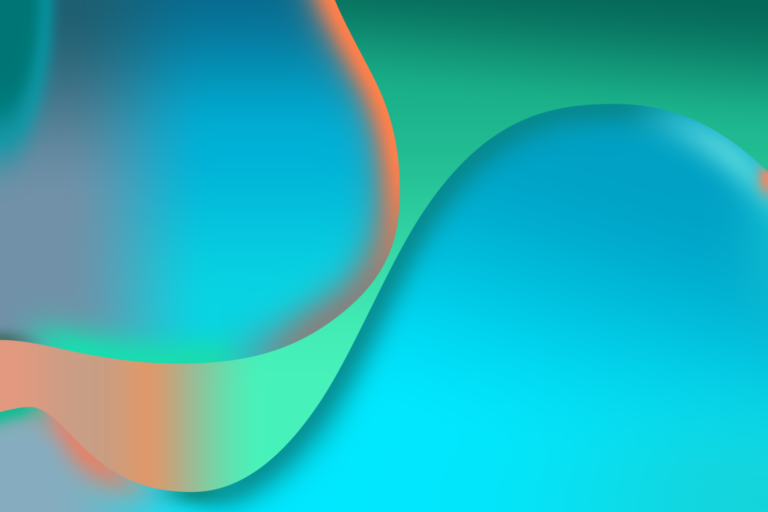
Give the GLSL for this background, as a WebGL 1 fragment shader.

```glsl
precision highp float;
// Glossy liquid abstract: a rounded drop hanging at the upper left and a tall
// wave at the lower right, over a green backdrop. Outlines are cubic Hermite
// curves; the approximate distance to them drives the rims and soft shading.
uniform vec2 u_resolution;

// Cubic through two knots, each given as (position, value, slope)
float hermite(float x, vec3 a, vec3 b) {
  float w = b.x - a.x;
  float t = (x - a.x) / w;
  float s = 1.0 - t;
  return s * s * ((1.0 + 2.0 * t) * a.y + t * w * a.z)
       + t * t * ((1.0 + 2.0 * s) * b.y - s * w * b.z);
}

// Height of the wave crest over x
float waveTop(float x) {
  vec3 hump = vec3(0.059, 0.205, 0.0), slide = vec3(0.16, 0.129, -1.0);
  vec3 trough = vec3(0.375, 0.039, 0.0), rise = vec3(0.625, 0.215, 1.5);
  vec3 shoulder = vec3(0.82, 0.576, 1.55), crest = vec3(1.2, 0.797, 0.0);
  if (x < hump.x) return hermite(x, vec3(0.0, 0.195, 0.27), hump);
  if (x < slide.x) return hermite(x, hump, slide);
  if (x < trough.x) return hermite(x, slide, trough);
  if (x < rise.x) return hermite(x, trough, rise);
  if (x < shoulder.x) return hermite(x, rise, shoulder);
  if (x < crest.x) return hermite(x, shoulder, crest);
  return hermite(x, crest, vec3(1.5, 0.664, -1.0));
}

// Right side of the drop over y, continued straight below its last knot
float dropSide(float y) {
  vec3 corner = vec3(0.371, 0.645, 1.4), belly = vec3(0.63, 0.781, 0.0);
  vec3 neck = vec3(0.844, 0.732, -0.5);
  if (y < corner.x) return corner.y + corner.z * (y - corner.x);
  if (y < belly.x) return hermite(y, corner, belly);
  if (y < neck.x) return hermite(y, belly, neck);
  return hermite(y, neck, vec3(1.0, 0.654, -0.42));
}

// Underside of the drop over x, continued straight past its last knot
float dropBase(float x) {
  vec3 dip = vec3(0.156, 0.311, -0.2), low = vec3(0.371, 0.29, 0.03);
  vec3 corner = vec3(0.645, 0.371, 0.714);
  if (x < dip.x) return hermite(x, vec3(0.0, 0.336, 0.0), dip);
  if (x < low.x) return hermite(x, dip, low);
  if (x < corner.x) return hermite(x, low, corner);
  return corner.y + corner.z * (x - corner.x);
}

// Turns a height difference into a distance, given the curve's two-sided rise
float slant(float gap, float rise) {
  return gap / length(vec2(1.0, rise / 0.004));
}

float bell(float x, float width) { return exp(-x * x / (width * width)); }

float glow(vec2 p, vec2 center, vec2 size) {
  vec2 q = (p - center) / size;
  return exp(-dot(q, q));
}

vec3 backdrop(vec2 p) {
  vec3 c = mix(vec3(0.28, 0.95, 0.73), vec3(0.10, 0.69, 0.54), smoothstep(0.22, 0.88, p.y));
  c = mix(c, vec3(0.02, 0.41, 0.35), smoothstep(0.78, 1.04, p.y + 0.08 * (p.x - 1.0)));
  // Peach ribbon with a warmer fold
  vec3 peach = mix(vec3(0.89, 0.60, 0.50), vec3(0.78, 0.62, 0.52), smoothstep(0.0, 0.18, p.x));
  peach += vec3(0.09, -0.02, -0.10) * bell(p.x - 0.29, 0.06);
  return mix(peach, c, smoothstep(0.28, 0.52, p.x));
}

vec3 dropColor(vec2 p, float d, float dBase) {
  vec3 c = mix(vec3(0.03, 0.83, 0.89), vec3(0.0, 0.69, 0.84), smoothstep(0.4, 0.75, p.y));
  c = mix(c, vec3(0.03, 0.41, 0.55), smoothstep(0.7, 1.05, p.y));
  vec3 grey = mix(vec3(0.44, 0.57, 0.66), vec3(0.12, 0.37, 0.44), smoothstep(0.6, 1.0, p.y));
  c = mix(grey, c, smoothstep(0.12, 0.42, p.x));
  // Teal bubble in the corner with a lit edge
  float bubble = length(p / vec2(0.09, 0.27) - vec2(0.0, 1.0 / 0.27)) - 1.0;
  c = mix(c, vec3(0.0, 0.46, 0.46), 1.0 - smoothstep(-0.25, 0.15, bubble));
  c = mix(c, vec3(0.0, 0.63, 0.68), 0.65 * bell(bubble, 0.22));
  // Green underside, dark at the far left
  float green = smoothstep(0.0, 0.15, p.x) * (1.0 - smoothstep(0.4, 0.52, p.x));
  c = mix(c, vec3(0.10, 0.86, 0.69), green * bell(dBase, 0.05));
  c = mix(c, vec3(0.22, 0.42, 0.36), 0.8 * bell(dBase, 0.018) * (1.0 - smoothstep(0.0, 0.1, p.x)));
  // Dusky inner rim and orange outer rim
  c = mix(c, vec3(0.55, 0.49, 0.47), 0.9 * bell(d, 0.06) * smoothstep(0.4, 0.62, p.x));
  float heat = smoothstep(0.4, 0.72, p.y) * smoothstep(0.55, 0.62, p.x);
  return mix(c, vec3(1.0, 0.50, 0.29), heat * bell(d, 0.034));
}

vec3 waveColor(vec2 p, float d) {
  vec3 c = mix(vec3(0.0, 0.91, 1.0), vec3(0.0, 0.63, 0.77), smoothstep(0.1, 0.75, p.y + 0.3 * (p.x - 1.0)));
  c = mix(c, vec3(0.08, 0.83, 0.86), glow(p, vec2(1.5, 0.02), vec2(0.4, 0.2)));
  // Shaded rim along the rise and crest
  float shade = smoothstep(0.3, 0.5, p.x) * (1.0 - smoothstep(1.2, 1.38, p.x));
  c = mix(c, vec3(0.03, 0.52, 0.53), 0.85 * shade * bell(d, 0.045));
  // Bright sheen on the right shoulder
  float sheen = smoothstep(1.2, 1.45, p.x);
  c = mix(c, vec3(0.38, 0.86, 0.87), 0.8 * sheen * bell(d - 0.025, 0.04));
  c = mix(c, vec3(0.08, 0.76, 0.83), 0.6 * glow(p, vec2(1.52, 0.55), vec2(0.08, 0.2)));
  c = mix(c, vec3(0.9, 0.55, 0.42), glow(p, vec2(1.5, 0.65), vec2(0.02, 0.03)));
  // Mauve foot with an orange slope, a green tip and a dark trough
  c = mix(c, vec3(0.52, 0.68, 0.75), 1.0 - smoothstep(0.1, 0.42, p.x));
  c = mix(c, vec3(0.93, 0.50, 0.38), 0.9 * bell(d, 0.04) * bell(p.x - 0.17, 0.1));
  c = mix(c, vec3(0.08, 0.74, 0.58), bell(d, 0.025) * (1.0 - smoothstep(0.03, 0.11, p.x)));
  return mix(c, vec3(0.05, 0.52, 0.48), 0.85 * glow(p, vec2(0.385, 0.04), vec2(0.06, 0.025)));
}

void main() {
  vec2 p = gl_FragCoord.xy / u_resolution.y;
  float px = 1.0 / u_resolution.y, e = 0.002;
  float dWave = slant(waveTop(p.x) - p.y, waveTop(p.x + e) - waveTop(p.x - e));
  float dSide = slant(dropSide(p.y) - p.x, dropSide(p.y + e) - dropSide(p.y - e));
  float dBase = slant(p.y - dropBase(p.x), dropBase(p.x + e) - dropBase(p.x - e));
  float dDrop = min(dSide, dBase);
  vec3 color = backdrop(p);
  color = mix(color, dropColor(p, dDrop, dBase), smoothstep(-px, px, dDrop));
  color = mix(color, waveColor(p, dWave), smoothstep(-px, px, dWave));
  gl_FragColor = vec4(color, 1.0);
}
```
